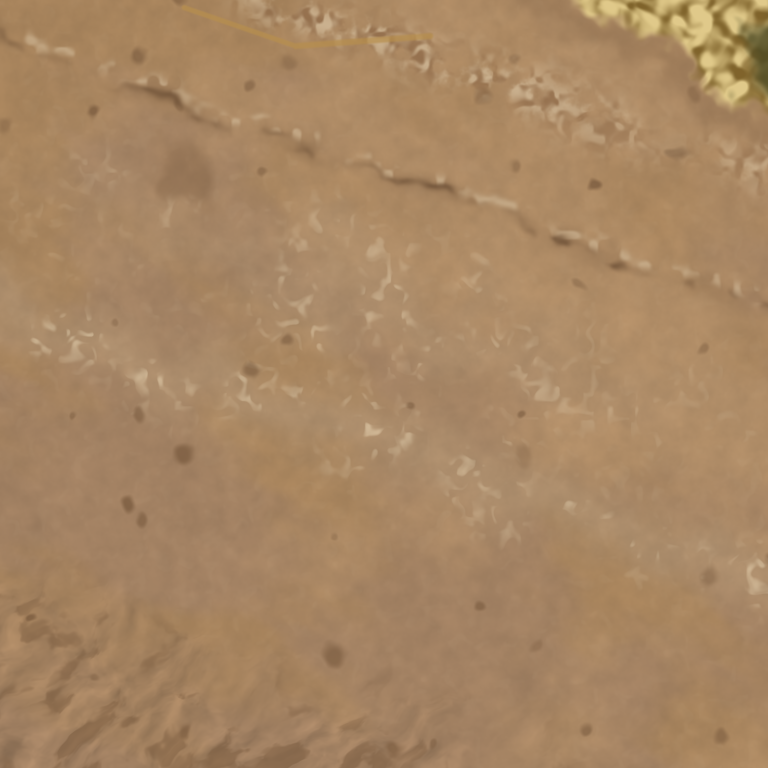
A Shadertoy shader for this texture:

```glsl
// Dry, compacted earth seen from above: soft ochre mottling crossed by slanting
// pale bands, a crumbling crack, a gravel strip, dark spots, clods and dry grass.
// Layers of value noise and hashed scatter are mixed over a slanted coordinate.

#define SLOPE 0.35        // fall of the bands from left to right
#define GRAIN 0.085       // strength of the fine soil grain
#define SPOT_CELLS 11.0   // grid of the dark spots
#define SPOT_SHARE 0.40   // share of cells holding a spot
#define FLECK_SCALE 95.0  // fineness of the pale flecks
#define CRACK_LINE 0.945  // slanted height of the crack
#define GRAVEL_LINE 1.12  // slanted height of the gravel strip
#define GRASS_EDGE 1.445  // start of the grass corner
#define CLOD_EDGE 0.26    // top of the rough clods

const vec3 OCHRE = vec3(0.655, 0.515, 0.36);
const vec3 DUSK = vec3(0.635, 0.505, 0.385);
const vec3 PALE = vec3(0.68, 0.56, 0.43);
const vec3 ORANGE = vec3(0.69, 0.55, 0.40);
const vec3 DARK = vec3(0.47, 0.35, 0.24);
const vec3 LIGHT = vec3(0.82, 0.73, 0.60);
const vec3 STRAW = vec3(0.88, 0.79, 0.54);
const vec3 THATCH = vec3(0.50, 0.39, 0.17);

vec2 hash2(vec2 cell) {
    uvec2 q = uvec2(ivec2(cell)) * uvec2(1597334673u, 3812015801u);
    uint h = (q.x ^ q.y) * 1597334673u;
    h = (h ^ (h >> 16)) * 2246822519u;
    h ^= h >> 13;
    return vec2(h & 65535u, h >> 16) / 65535.0;
}

float noise(vec2 p) {
    vec2 i = floor(p), f = fract(p);
    f = f * f * (3.0 - 2.0 * f);
    float low = mix(hash2(i).x, hash2(i + vec2(1, 0)).x, f.x);
    float high = mix(hash2(i + vec2(0, 1)).x, hash2(i + 1.0).x, f.x);
    return mix(low, high, f.y);
}

float fbm(vec2 p) {
    float sum = 0.0, amp = 0.53;
    for (int i = 0; i < 4; i++) {
        sum += amp * noise(p);
        p = mat2(1.6, 1.2, -1.2, 1.6) * p + 7.3;
        amp *= 0.5;
    }
    return sum;
}

// Soft dots, one at most per cell; radii are in cells.
float scatter(vec2 p, float share, float smallest, float largest) {
    float cover = 0.0;
    vec2 home = floor(p);
    for (int j = -1; j <= 1; j++)
    for (int i = -1; i <= 1; i++) {
        vec2 cell = home + vec2(i, j);
        vec2 pick = hash2(cell + 131.0);
        float radius = mix(smallest, largest, pick.y);
        float dist = length(p - cell - hash2(cell));
        float blob = 1.0 - smoothstep(0.3 * radius, radius, dist);
        cover = max(cover, step(pick.x, share) * blob * (0.35 + 0.65 * hash2(cell + 57.0).x));
    }
    return cover;
}

float band(float x, float center, float width) {
    float t = (x - center) / width;
    return exp(-t * t);
}

float stalk(vec2 p, vec2 a, vec2 b, float width) {
    vec2 ab = b - a;
    float t = clamp(dot(p - a, ab) / dot(ab, ab), 0.0, 1.0);
    return 1.0 - smoothstep(0.3 * width, width, length(p - a - t * ab));
}

void mainImage(out vec4 fragColor, in vec2 fragCoord) {
    vec2 p = fragCoord / iResolution.y;
    float slant = p.y + SLOPE * p.x;
    vec2 warp = vec2(fbm(p * 14.0), fbm(p * 14.0 + 40.0)) - 0.5;
    vec2 jitter = vec2(noise(p * 60.0), noise(p * 60.0 + 30.0)) - 0.5;

    // Ground: patchy stains along the slope, warmer to the right
    float stain = fbm(vec2(p.x * 5.0, slant * 9.0) + 11.0);
    vec3 col = mix(OCHRE, DUSK, smoothstep(0.34, 0.64, stain + 0.15 * (0.4 - p.y)));
    float warm = p.x * 0.5 + p.y * 0.25 + 0.8 * (fbm(p * 7.0 + 23.0) - 0.5);
    col = mix(col, ORANGE, smoothstep(0.3, 0.7, warm));

    // Pale dusty bands and their irregular flecks
    float dust = band(slant + 0.08 * warp.x, 0.595, 0.045);
    dust += 0.8 * band(slant + 0.2 * warp.y, 0.77, 0.07) * band(p.x, 0.5, 0.38);
    col = mix(col, PALE, min(0.85 * dust, 1.0));
    float clumps = smoothstep(0.38, 0.66, fbm(p * 18.0 + 5.0));
    float fleck = smoothstep(0.55, 0.95, noise(p * FLECK_SCALE + 1.5 * jitter));
    col = mix(col, LIGHT, fleck * (0.05 + 0.8 * dust * clumps));

    // Fine blurred grain
    col *= 1.0 + GRAIN * (fbm(p * 60.0) - 0.5) + 0.8 * GRAIN * (fbm(p * 22.0 + 3.0) - 0.5);

    // Rough clods: slanting dark hollows with faint relief
    float rough = 1.0 - smoothstep(-0.1, 0.08, slant - CLOD_EDGE + 0.25 * warp.x);
    vec2 q = mat2(0.8, -0.6, 0.6, 0.8) * p * vec2(20.0, 36.0) + 1.5 * warp;
    float relief = fbm(q) - fbm(q + vec2(-0.2, 0.45));
    col = mix(col, DUSK * 0.98, 0.6 * rough);
    col *= 1.0 + 0.34 * rough * relief;
    col = mix(col, DARK, 0.5 * rough * smoothstep(0.52, 0.68, fbm(q + 60.0)));

    // Dark spots and one broad stain
    float spots = scatter(p * SPOT_CELLS + warp * 0.3 + jitter * 0.08, SPOT_SHARE, 0.07, 0.19);
    col = mix(col, DARK, 0.75 * spots);
    float blot = 1.0 - smoothstep(0.025, 0.055, length(p - vec2(0.232, 0.78) + 0.08 * warp));
    col = mix(col, DARK, 0.33 * blot);

    // Crumbling crack: dark crumbs and lit grains along a wavering line
    float crack = slant - CRACK_LINE + 0.04 * warp.y + 0.008 * jitter.x;
    float broken = smoothstep(0.3, 0.6, noise(p * 13.0 + 4.0) + 0.3 * warp.x);
    float crumbs = smoothstep(0.25, 0.75, noise(p * 48.0 + 17.0));
    col = mix(col, DARK * 0.95, (0.2 + 0.65 * broken) * crumbs * band(crack, 0.0, 0.007));
    col = mix(col, DARK, 0.22 * broken * band(crack, 0.0, 0.016));
    float litGrain = smoothstep(0.45, 0.85, noise(p * 75.0 + 51.0));
    col = mix(col, LIGHT, 0.6 * litGrain * band(crack, 0.012, 0.008));

    // Gravel strip
    float strip = band(slant + 0.06 * warp.x, GRAVEL_LINE, 0.032);
    strip *= smoothstep(0.27, 0.36, p.x) * (1.0 - 0.85 * band(p.x, 0.88, 0.09));
    float stones = noise(p * 105.0 + 1.5 * jitter);
    vec3 gravel = mix(DARK * 1.2, LIGHT, smoothstep(0.1, 0.8, stones));
    col = mix(col, gravel, 0.8 * strip * smoothstep(0.3, 0.6, fbm(p * 40.0)));

    // Fallen stalk
    float stem = stalk(p, vec2(0.24, 0.99), vec2(0.385, 0.94), 0.005);
    stem = max(stem, stalk(p, vec2(0.385, 0.94), vec2(0.56, 0.953), 0.006));
    col = mix(col, vec3(0.72, 0.56, 0.30), 0.7 * stem);

    // Dry grass corner above its shadow
    float corner = p.y + 0.6 * p.x - GRASS_EDGE + 0.08 * warp.x + 0.025 * jitter.y;
    col = mix(col, DARK, 0.3 * band(corner, -0.02, 0.03));
    vec2 lean = mat2(0.8, 0.6, -0.6, 0.8) * p + 0.03 * warp + 0.008 * jitter;
    float blades = 0.5 * noise(lean * vec2(90.0, 45.0)) + 0.5 * noise(lean.yx * vec2(80.0, 50.0) + 9.0);
    vec3 grass = mix(THATCH, STRAW, smoothstep(0.2, 0.72, blades));
    grass = mix(grass, vec3(0.30, 0.29, 0.14), 0.8 * smoothstep(0.97, 1.0, p.x + 0.12 * warp.y));
    col = mix(col, grass, smoothstep(-0.008, 0.018, corner));

    fragColor = vec4(col, 1.0);
}
```
